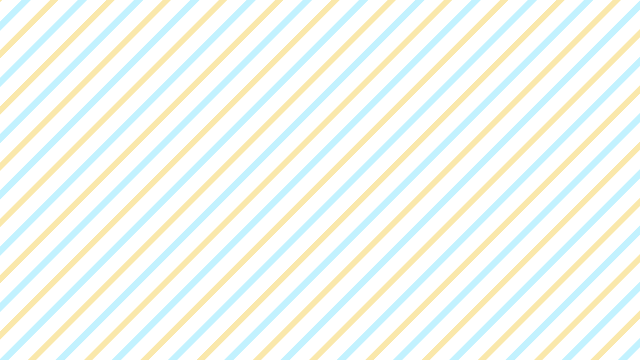
This pattern is drawn by a WebGL 1 fragment shader. Its source:

```glsl
precision highp float;
// Diagonal pinstripes on white, alternating pale blue and slightly thinner butter yellow.

uniform vec2 u_resolution;

// Antialiased stripe repeating once per unit of t, centred on the given phase.
float stripe(float t, float phase, float halfWidth, float pixel) {
  float dist = abs(fract(t - phase + 0.5) - 0.5);
  return clamp((halfWidth - dist) / pixel + 0.5, 0.0, 1.0);
}

void main() {
  // Canvas heights, measured from the top left corner.
  vec2 p = vec2(gl_FragCoord.x, u_resolution.y - gl_FragCoord.y) / u_resolution.y;

  // 6.4 stripe pairs per canvas height, rising to the right at 45 degrees.
  float t = 6.4 * (p.x + p.y);
  float pixel = 6.4 / u_resolution.y;

  // The two colours sit half a period apart.
  float blue = stripe(t, 0.4667, 0.0822, pixel);
  float yellow = stripe(t, 0.9667, 0.0731, pixel);

  vec3 color = vec3(1.0);
  color = mix(color, vec3(0.76, 0.95, 1.0), blue);
  color = mix(color, vec3(0.98, 0.91, 0.67), yellow);
  gl_FragColor = vec4(color, 1.0);
}
```
